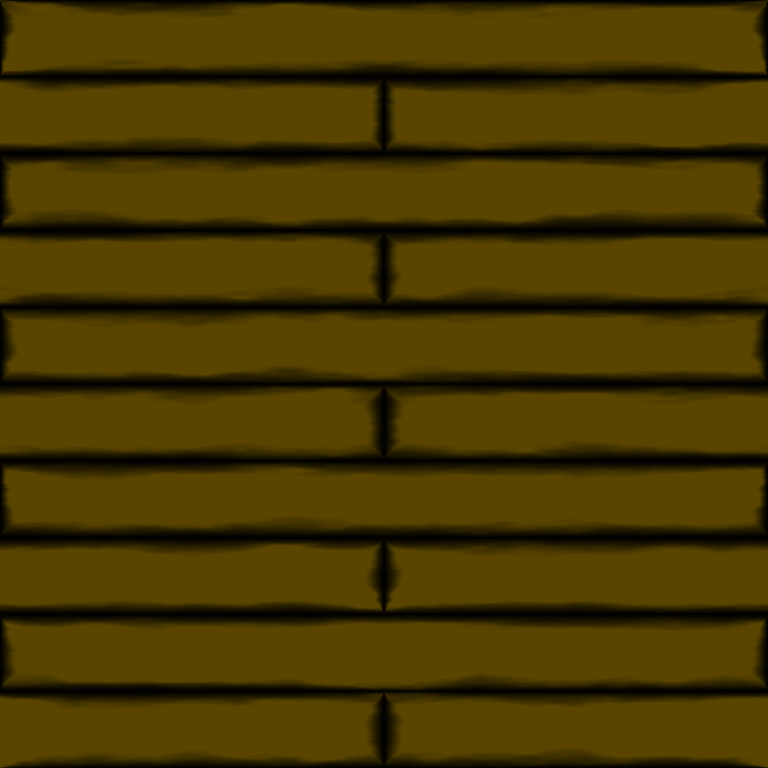
A Shadertoy shader for this texture:

```glsl
// Draws staggered brown planks with dark, ragged, softly bevelled seams.

const float ROWS = 10.0;                      // planks down the canvas
const float PLANKS = 1.0;                     // planks across the canvas
const vec3 PLANK_COLOR = vec3(0.35, 0.27, 0.0);
const vec3 SEAM_COLOR = vec3(0.0);
const float BEVEL_WIDTH = 0.0185;             // mean width of the dark edge
const float BEVEL_WEAR = 0.95;                // how much that width varies
const float CORNER_TAPER = 0.024;             // length over which joints narrow
const float TAPER_MIN = 0.45;                 // joint width left at a corner
const vec2 GRAIN_SCALE = vec2(8.0, 40.0);     // whole numbers, so it tiles
const int GRAIN_OCTAVES = 4;

float hash(vec2 p) {
    return fract(sin(dot(p, vec2(127.1, 311.7))) * 43758.5453);
}

// Value noise that wraps after the given number of cells
float tiledNoise(vec2 p, vec2 period) {
    vec2 cell = floor(p);
    vec2 f = fract(p);
    f = f * f * (3.0 - 2.0 * f);
    vec2 a = mod(cell, period);
    vec2 b = mod(cell + 1.0, period);
    return mix(mix(hash(a), hash(vec2(b.x, a.y)), f.x),
               mix(hash(vec2(a.x, b.y)), hash(b), f.x), f.y);
}

// Layered noise, drawn out along the planks
float woodGrain(vec2 uv) {
    float sum = 0.0;
    float weight = 0.5;
    float total = 0.0;
    vec2 scale = GRAIN_SCALE;
    for (int i = 0; i < GRAIN_OCTAVES; i++) {
        sum += weight * tiledNoise(uv * scale, scale);
        total += weight;
        weight *= 0.55;
        scale *= 2.0;
    }
    return sum / total;
}

// Brightness from 0 on the seam to 1 on the plank face
float bevel(float dist, float width) {
    float t = clamp(dist / width, 0.0, 1.0);
    return mix(t, smoothstep(0.0, 1.0, t), 0.5);
}

void mainImage(out vec4 fragColor, in vec2 fragCoord) {
    vec2 uv = fragCoord / iResolution.xy;

    // Position inside the plank; every other row shifts by half a plank
    float row = floor(uv.y * ROWS);
    float shift = 0.5 * mod(row + 1.0, 2.0);
    vec2 plank = fract(vec2(uv.x * PLANKS + shift, uv.y * ROWS));

    // Distances to the end joint and to the long seam, in canvas units
    vec2 edge = min(plank, 1.0 - plank) / vec2(PLANKS, ROWS);

    // Worn bevel width, with joints narrowing towards the corners
    float width = BEVEL_WIDTH * (1.0 + BEVEL_WEAR * (2.0 * woodGrain(uv) - 1.0));
    float taper = mix(TAPER_MIN, 1.0, smoothstep(0.0, CORNER_TAPER, edge.y));
    float shade = min(bevel(edge.x, width * taper), bevel(edge.y, width));

    fragColor = vec4(mix(SEAM_COLOR, PLANK_COLOR, shade), 1.0);
}
```
